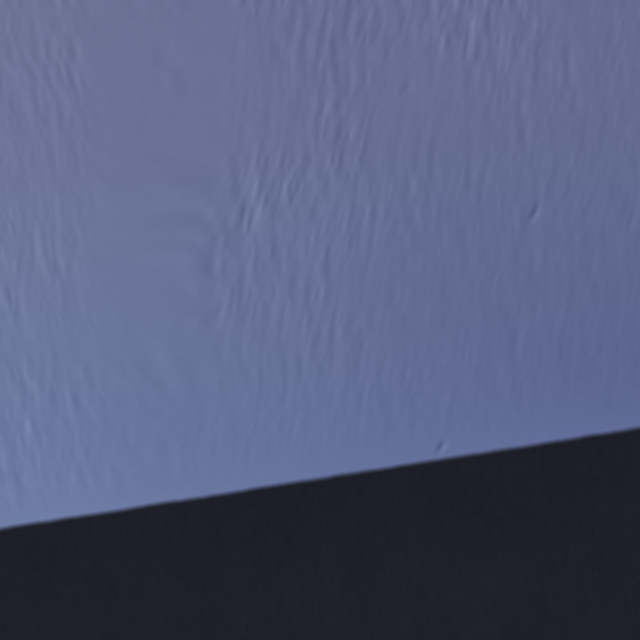
This texture is drawn by a Shadertoy shader. Its source:

```glsl
float hash(vec2 p) {
    vec3 q = fract(vec3(p.xyx) * 0.1031);
    q += dot(q, q.yzx + 33.33);
    return fract((q.x + q.y) * q.z);
}

float valueNoise(vec2 p) {
    vec2 cell = floor(p);
    vec2 f = fract(p);
    f = f * f * (3.0 - 2.0 * f);
    float low = mix(hash(cell), hash(cell + vec2(1.0, 0.0)), f.x);
    float high = mix(hash(cell + vec2(0.0, 1.0)), hash(cell + 1.0), f.x);
    return mix(low, high, f.y);
}

float fbm(vec2 p) {
    float sum = 0.0;
    float weight = 0.5;
    for (int i = 0; i < 4; i++) {
        sum += weight * valueNoise(p);
        p = mat2(0.8, 0.6, -0.6, 0.8) * p * 2.03 + 17.1;
        weight *= 0.5;
    }
    return sum;
}

// Upright brush strokes whose lean drifts across the wall
float paintHeight(vec2 p) {
    float lean = 0.28 * smoothstep(0.12, 0.38, p.x) - 0.14;
    vec2 q = vec2(p.x - lean * p.y, p.y);
    q.x += 0.012 * (valueNoise(p * vec2(9.0, 13.0)) - 0.5);
    float broad = valueNoise(q * vec2(85.0, 24.0));
    float fine = valueNoise(q * vec2(160.0, 48.0) + 41.0);
    return 0.65 * broad + 0.35 * fine;
}

float paintRelief(vec2 p) {
    vec2 lightStep = vec2(0.0035, 0.0015);
    return paintHeight(p + lightStep) - paintHeight(p - lightStep);
}

float blob(vec2 p, vec2 center, vec2 radius) {
    vec2 d = (p - center) / radius;
    return exp(-dot(d, d));
}

// Shaded hollow with a lit rim on its right
float dent(vec2 p, vec2 center, vec2 radius) {
    vec2 d = p - center;
    d.x -= 0.45 * d.y;
    vec2 rim = vec2(radius.x * 1.6, -radius.y * 0.3);
    return 0.7 * blob(d, rim, radius) - blob(d, vec2(0.0), radius);
}

vec3 wallColor(vec2 p, float above) {
    vec3 left = mix(vec3(0.425, 0.475, 0.630), vec3(0.425, 0.455, 0.590), smoothstep(0.2, 1.0, p.y));
    vec3 right = mix(vec3(0.368, 0.408, 0.570), vec3(0.390, 0.420, 0.560), smoothstep(0.3, 1.0, p.y));
    vec3 color = mix(left, right, smoothstep(-0.05, 1.05, p.x));

    // Broad unevenness and cool light along the foot
    color += 0.025 * (fbm(p * vec2(4.0, 3.0) + 5.0) - 0.47);
    color += vec3(0.008, 0.018, 0.026) * exp(-above / 0.045);
    color -= 0.014 * blob(p, vec2(0.95, 0.45), vec2(0.25, 0.10));

    // Strokes stand out most in a slanting band
    float band = exp(-pow((p.y - 0.42 - 0.75 * p.x) / 0.20, 2.0));
    float patches = smoothstep(0.30, 0.65, fbm(p * 6.0 + 11.0));
    float upperLeft = blob(p, vec2(0.12, 0.97), vec2(0.25, 0.13));
    float strength = 0.035 + 0.065 * patches * max(band, upperLeft) + 0.02 * patches;
    strength *= mix(1.0, 0.65, smoothstep(0.4, 1.0, p.x));
    strength *= smoothstep(0.0, 0.10, above);
    color += strength * paintRelief(p);

    // Isolated dents
    color += 0.065 * dent(p, vec2(0.832, 0.668), vec2(0.005, 0.013));
    color += 0.070 * dent(p, vec2(0.687, 0.303), vec2(0.005, 0.009));
    color += 0.025 * dent(p, vec2(0.630, 0.861), vec2(0.006, 0.010));
    return color;
}

vec3 shadowColor(vec2 p) {
    vec3 color = mix(vec3(0.120, 0.128, 0.165), vec3(0.108, 0.112, 0.145), smoothstep(0.0, 0.30, p.y - 0.08 * p.x));
    color += vec3(0.016, 0.012, 0.010) * (fbm(p * vec2(16.0, 10.0)) - 0.45);
    return color + 0.008 * (valueNoise(p * vec2(150.0, 60.0)) - 0.5);
}

void mainImage(out vec4 fragColor, in vec2 fragCoord) {
    vec2 p = fragCoord / iResolution.xy;

    // Slanted, slightly rough boundary
    float edge = 0.173 + 0.158 * p.x + 0.003 * (fbm(vec2(p.x * 38.0, 2.0)) - 0.47);
    float above = p.y - edge;
    float softness = max(0.006, 1.0 / iResolution.y);
    float wall = smoothstep(-softness, softness, above);

    vec3 color = mix(shadowColor(p), wallColor(p, max(above, 0.0)), wall);
    color += 0.008 * (valueNoise(p * 256.0) - 0.5);
    fragColor = vec4(color, 1.0);
}
```
